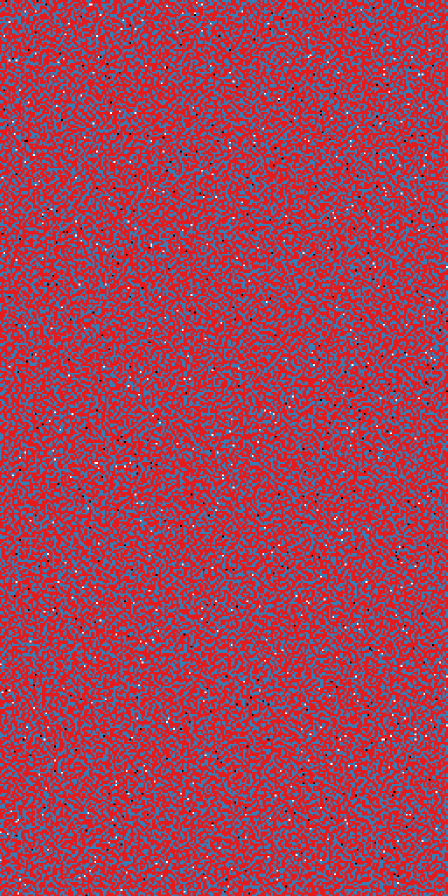
A WebGL 1 fragment shader for this texture:

```glsl
precision highp float;
// Fine red and blue labyrinth grain with sparse white and black specks.
// Cell hashes pass through a ring-shaped band-pass kernel, then a threshold
// turns them into short worm-like runs; a 2x2 supersample smooths the edges.

uniform vec2 u_resolution;

const vec3 RED   = vec3(0.894, 0.102, 0.110);
const vec3 BLUE  = vec3(0.216, 0.494, 0.714);
const vec3 WHITE = vec3(1.0);
const vec3 BLACK = vec3(0.0);

const float CELLS_ACROSS   = 256.0;  // grain cells over the canvas width
const float BLUE_THRESHOLD = 0.105;  // higher means less blue
const float SPECK_SHARE    = 0.0035; // area share of each speck colour

// Kernel weights by distance from the centre cell
const float SIDE_WEIGHT   = 0.15;
const float CORNER_WEIGHT = -0.10;
const float FAR_WEIGHT    = -0.25;
const float KNIGHT_WEIGHT = -0.06;

float hash(vec2 cell) {
  vec3 p = fract(cell.xyx * vec3(0.1031, 0.1030, 0.0973));
  p += dot(p, p.yzx + 33.33);
  return fract((p.x + p.y) * p.z);
}

float kernelWeight(vec2 offset) {
  float d2 = dot(offset, offset);
  if (d2 < 0.5) return 1.0;
  if (d2 < 1.5) return SIDE_WEIGHT;
  if (d2 < 2.5) return CORNER_WEIGHT;
  if (d2 < 4.5) return FAR_WEIGHT;
  if (d2 < 5.5) return KNIGHT_WEIGHT;
  return 0.0;
}

// Cellular noise that favours thin, evenly spaced runs
float labyrinth(vec2 cell) {
  float sum = 0.0;
  for (int y = -2; y <= 2; y++) {
    for (int x = -2; x <= 2; x++) {
      vec2 offset = vec2(float(x), float(y));
      sum += kernelWeight(offset) * (hash(cell + offset + 17.0) - 0.5);
    }
  }
  return sum;
}

vec3 grainColor(vec2 position) {
  vec2 cell = floor(position);
  vec3 color = mix(RED, BLUE, step(BLUE_THRESHOLD, labyrinth(cell)));

  // Isolated specks replace single cells
  float speck = hash(cell + vec2(419.0, 733.0));
  color = mix(color, WHITE, step(speck, SPECK_SHARE));
  return mix(color, BLACK, step(1.0 - SPECK_SHARE, speck));
}

void main() {
  float cellsPerPixel = CELLS_ACROSS / u_resolution.x;
  vec3 color = vec3(0.0);

  // Average four samples inside the pixel
  for (int j = 0; j < 2; j++) {
    for (int i = 0; i < 2; i++) {
      vec2 jitter = (vec2(float(i), float(j)) - 0.5) * 0.5;
      color += grainColor((gl_FragCoord.xy + jitter) * cellsPerPixel);
    }
  }
  gl_FragColor = vec4(color * 0.25, 1.0);
}
```
